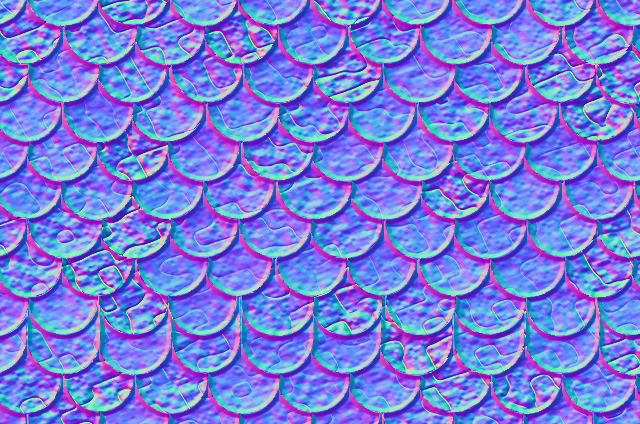
Give the GLSL for this texture map, as a Shadertoy shader.

```glsl
// Normal map of overlapping rounded scales with bevelled rims and crumpled faces.

const vec2  CANVAS_CELLS = vec2(9.0, 6.0);   // scale widths across and down
const float ROW_STEP     = 0.5486;           // distance between rows of tips
const float FIRST_TIP    = 0.352;            // depth of the first row of tips
const float EVEN_SHIFT   = 0.88;             // column offset of even rows
const float ODD_SHIFT    = 0.39;             // column offset of odd rows
const vec2  SCALE_RADII  = vec2(0.495, 0.50);
const vec2  JITTER       = vec2(0.09, 0.035);
const float WIDTH_VARIATION = 0.05;
const float SEAM_ROW     = 9.0;              // from this row on the stagger flips
const float SEAM_DEPTH   = 4.72;
const float RIM_WIDTH    = 0.075;
const float GROOVE_WIDTH = 0.085;
const float RIM_SLOPE    = 1.75;
const float GROOVE_SLOPE = 2.0;
const float SHADE_SLOPE  = 0.35;             // soft slope beyond the groove
const float SHADE_WIDTH  = 0.22;
const float WRINKLE_FREQUENCY = 8.0;
const float WRINKLE_HEIGHT    = 0.075;
const float CREASE_HEIGHT     = 0.045;

vec3 hash3(vec2 p) {
    vec3 q = fract(p.xyx * vec3(0.1031, 0.1030, 0.0973));
    q += dot(q, q.yxz + 33.33);
    return fract((q.xxy + q.yzz) * q.zyx);
}

float valueNoise(vec2 p) {
    vec2 i = floor(p), f = fract(p);
    f = f * f * f * (f * (f * 6.0 - 15.0) + 10.0);
    float top = mix(hash3(i).x, hash3(i + vec2(1, 0)).x, f.x);
    float bottom = mix(hash3(i + vec2(0, 1)).x, hash3(i + vec2(1, 1)).x, f.x);
    return mix(top, bottom, f.y);
}

// Height of the crumpled face: lumps, fine grain and sharp creases.
float relief(vec2 p, float roughness) {
    vec2 q = mat2(0.85, 0.4, -0.5, 1.1) * p * WRINKLE_FREQUENCY + 70.0;
    float lumps = valueNoise(q) + 0.4 * valueNoise(q * 2.1 + 9.0);
    float ridge = 1.0 - abs(2.0 * valueNoise(q * 0.45 + 31.0) - 1.0);
    return WRINKLE_HEIGHT * roughness * lumps
         + CREASE_HEIGHT * roughness * roughness * pow(ridge, 8.0);
}

vec2 reliefSlope(vec2 p, float roughness) {
    const float E = 0.018;
    float h = relief(p, roughness);
    return vec2(h - relief(p + vec2(E, 0), roughness),
                h - relief(p + vec2(0, E), roughness)) / E;
}

// Signed distance to a scale open at the top; outward receives the edge normal.
float scaleDistance(vec2 q, vec2 radii, out vec2 outward) {
    vec2 unit = vec2(q.x, max(q.y, 0.0)) / radii;
    vec2 gradient = unit / radii;
    float k = length(unit), g = max(length(gradient), 1e-4);
    outward = gradient / g;
    return (k - 1.0) * k / g;
}

// Smooth pulse that is zero at both ends of 0..width.
float pulse(float x, float width) {
    float t = x / width;
    return smoothstep(0.0, 0.3, t) * (1.0 - smoothstep(0.5, 1.0, t));
}

void mainImage(out vec4 fragColor, in vec2 fragCoord) {
    vec2 uv = fragCoord / iResolution.xy;
    vec2 p = vec2(uv.x, 1.0 - uv.y) * CANVAS_CELLS;   // y runs downward

    float firstRow = floor((p.y - FIRST_TIP) / ROW_STEP);
    float nearest = 1e3, depth = 1.0, row = firstRow;
    vec2 nearestOut = vec2(0), coverOut = vec2(0), local = vec2(0);
    vec3 seed = vec3(0.5);
    bool covered = false;

    // Upper rows lie on top: keep the first hit and the closest edge above it.
    for (int j = 0; j < 4 && !covered; j++) {
        float r = firstRow + float(j);
        float parity = mod(r + step(SEAM_ROW, r), 2.0);
        float shift = mix(EVEN_SHIFT, ODD_SHIFT, parity);
        float column = floor(p.x - shift + 0.5);
        for (int i = -1; i <= 1 && !covered; i++) {
            float c = column + float(i);
            vec3 rnd = hash3(vec2(c, r) + 17.0);
            vec2 radii = SCALE_RADII;
            radii.x += WIDTH_VARIATION * (rnd.z - 0.5);
            vec2 tip = vec2(c + shift, FIRST_TIP + r * ROW_STEP) + JITTER * (rnd.xy - 0.5);
            vec2 q = p - tip + vec2(0, radii.y), outward;
            float d = scaleDistance(q, radii, outward);
            if (d < 0.0) {
                covered = true;
                depth = -d; coverOut = outward; row = r;
                local = vec2(q.x / radii.x, tip.y - p.y);
                seed = hash3(vec2(r, c) + 53.0);
            } else if (d < nearest) {
                nearest = d; nearestOut = outward;
            }
        }
    }

    // Domed face, crumpled more strongly on a few scales.
    float roughness = mix(0.65, 1.75, seed.x * seed.x * seed.x);
    vec2 tilt = vec2(0.22 * local.x - 0.1, 0.32 - 0.72 * local.y);
    tilt += 0.25 * (seed.yz - 0.5) + reliefSlope(p + 3.0 * seed.yz, roughness);

    // Pale strip where the stagger flips.
    float seam = step(SEAM_ROW, row) * (1.0 - smoothstep(SEAM_DEPTH - 0.03, SEAM_DEPTH, p.y));
    tilt += seam * vec2(-0.2, 0.9);

    // Raised rim, then the groove and soft slope under the covering scale.
    float wear = 0.7 + 0.6 * valueNoise(p * 5.0 + 40.0);
    tilt += coverOut * RIM_SLOPE * wear * pulse(depth, RIM_WIDTH);
    float groove = pulse(nearest, GROOVE_WIDTH);
    float shade = smoothstep(0.0, 0.03, nearest) * (1.0 - smoothstep(0.03, SHADE_WIDTH, nearest));
    tilt = mix(tilt, tilt * 0.3, groove) - nearestOut * (GROOVE_SLOPE * groove + SHADE_SLOPE * shade);

    fragColor = vec4(0.5 + 0.5 * normalize(vec3(tilt, 1.0)), 1.0);
}
```
